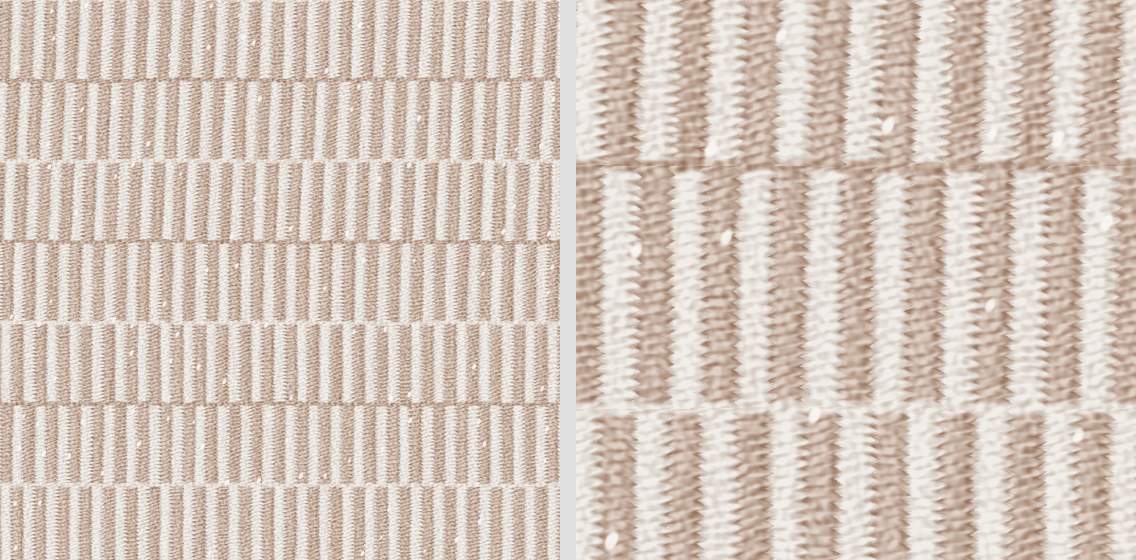
Left: the whole. Right: its middle third, enlarged.
Give the GLSL for this texture, as a three.js fragment shader.

```glsl
// Woven cloth: seven bands of upright tan and cream cords, swapped from band
// to band, with tan and cream seams in turn. Cords are a skewed checker, with
// fine twisted threads, gradient-noise fibre and scattered pale flecks.
varying vec2 vUv;

const float COLUMNS = 24.6;       // tan and cream pairs across
const float BAND_HEIGHT = 0.1446;
const float FIRST_SEAM = 0.134;   // height of the lowest seam
const float CORD_ORIGIN = 0.499;  // centre of one tan cord in band 3
const float LEAN = 0.02;          // half the rightward slope of the upper cords
const float THREADS = 152.0;      // threads up the cloth
const float TWIST = 0.9;          // thread rise across one cord
const float JAG = 0.26;           // toothed cord edge, in cords
const float TAN_HALF = 0.49;      // half width of a tan cord, in cords
const float SEAM_HALF = 0.024;    // half width of a seam, in bands
const float FLECK_CELLS = 18.0;
const float FLECK_CHANCE = 0.36;

const vec3 CREAM = vec3(0.945, 0.930, 0.913);
const vec3 CREAM_SHADE = vec3(0.760, 0.700, 0.650);
const vec3 TAN = vec3(0.875, 0.820, 0.778);
const vec3 TAN_SHADE = vec3(0.600, 0.460, 0.375);
const vec3 FLECK = vec3(0.98, 0.97, 0.96);

vec2 hash2(vec2 p) {
  vec3 q = fract(vec3(p.xyx) * vec3(0.1031, 0.1030, 0.0973));
  q += dot(q, q.yzx + 33.33);
  return fract((q.xx + q.yz) * q.zy);
}

// Gradient noise, about -0.7 to 0.7
float noise(vec2 p) {
  vec2 i = floor(p);
  vec2 f = p - i;
  vec2 w = f * f * f * (f * (f * 6.0 - 15.0) + 10.0);
  vec2 e = vec2(1.0, 0.0);
  float a = dot(hash2(i) * 2.0 - 1.0, f);
  float b = dot(hash2(i + e.xy) * 2.0 - 1.0, f - e.xy);
  float c = dot(hash2(i + e.yx) * 2.0 - 1.0, f - e.yx);
  float d = dot(hash2(i + e.xx) * 2.0 - 1.0, f - e.xx);
  return mix(mix(a, b, w.x), mix(c, d, w.x), w.y);
}

// Coverage of a small upright fleck in some cells of a jittered grid
float flecks(vec2 p) {
  vec2 cell = floor(p * FLECK_CELLS);
  vec2 jitter = hash2(cell + 71.0);
  vec2 pick = hash2(cell + 19.0);
  vec2 d = fract(p * FLECK_CELLS) - mix(vec2(0.15), vec2(0.85), jitter);
  d.x -= 0.3 * d.y;
  float size = mix(0.035, 0.065, pick.y);
  float r = length(d * vec2(1.0, 0.65));
  return step(pick.x, FLECK_CHANCE) * (1.0 - smoothstep(size - 0.02, size + 0.02, r));
}

void main() {
  vec2 p = vUv;

  // Bands, with slightly wavy seams
  float band = (p.y - FIRST_SEAM) / BAND_HEIGHT + 1.0;
  band += 0.03 * noise(p * vec2(5.0, 3.0) + 7.0);
  float bandId = floor(band);

  // Cords stand upright low down, lean right higher up, and drift a little
  float rise = p.y - 0.5;
  float lean = LEAN * (rise + sqrt(rise * rise + 0.01));
  lean += 0.002 * noise(p * vec2(4.0, 6.0));
  float cord = 2.0 * (p.x - CORD_ORIGIN - lean) * COLUMNS + 0.5 + bandId - 3.0;
  cord += 0.12 * noise(vec2(p.x * 22.0, p.y * 14.0 + bandId * 9.0));

  // Threads tooth the cord edges and twist within each cord
  float thread = p.y * THREADS + 0.9 * noise(p * vec2(30.0, 24.0));
  float tooth = abs(fract(thread) - 0.5) * 2.0;
  cord += JAG * (tooth - 0.5);
  float across = fract(cord);
  vec2 cordId = vec2(floor(cord), bandId);
  float phase = thread - TWIST * across + hash2(cordId).x;
  float relief = 0.5 + 0.5 * cos(6.2832 * phase);

  // Tan coverage of the cords
  float fromTan = abs(mod(cord + 0.5, 2.0) - 1.0);
  float tanCover = 1.0 - smoothstep(TAN_HALF - 0.09, TAN_HALF + 0.09, fromTan);

  // Seams: even ones tan, odd ones cream
  float seamId = floor(band + 0.5);
  float seamEdge = abs(band - seamId) + 0.022 * noise(p * vec2(75.0, 20.0));
  float seam = 1.0 - smoothstep(SEAM_HALF - 0.012, SEAM_HALF + 0.012, seamEdge);
  tanCover = mix(tanCover, 1.0 - mod(seamId, 2.0), seam);

  // Fibre, blotches and tone of each cord
  float fibre = noise(vec2(p.x * 190.0, phase * 1.5 + p.x * 40.0));
  float grain = noise(p * 215.0);
  float blotch = noise(p * vec2(34.0, 26.0) + 40.0);
  float cordTone = hash2(cordId + 5.0).y - 0.5;
  float wear = 0.50 * fibre + 0.55 * grain + 0.10 * blotch + 0.06 * cordTone;

  // Rounded cords with stitched grooves
  float edge = min(across, 1.0 - across);
  float groove = (1.0 - smoothstep(0.04, 0.26, edge)) * (1.0 - seam);
  float stitch = groove * (0.20 + 0.80 * smoothstep(0.3, 0.8, tooth));
  float side = 0.14 * (0.5 - across);
  float seamStitch = seam * (0.5 + 0.5 * cos(6.2832 * p.x * COLUMNS * 4.0));

  float tanLight = 0.47 + 0.42 * relief + wear + side - 0.36 * stitch - 0.25 * seamStitch;
  float creamLight = 0.65 + 0.38 * relief + wear + side - 0.62 * stitch - 0.20 * seamStitch;
  vec3 tanYarn = mix(TAN_SHADE, TAN, clamp(tanLight, 0.0, 1.0));
  vec3 creamYarn = mix(CREAM_SHADE, CREAM, clamp(creamLight, 0.0, 1.0));

  vec3 color = mix(creamYarn, tanYarn, tanCover);
  color = mix(color, FLECK, 0.9 * flecks(p));
  gl_FragColor = vec4(color, 1.0);
}
```
